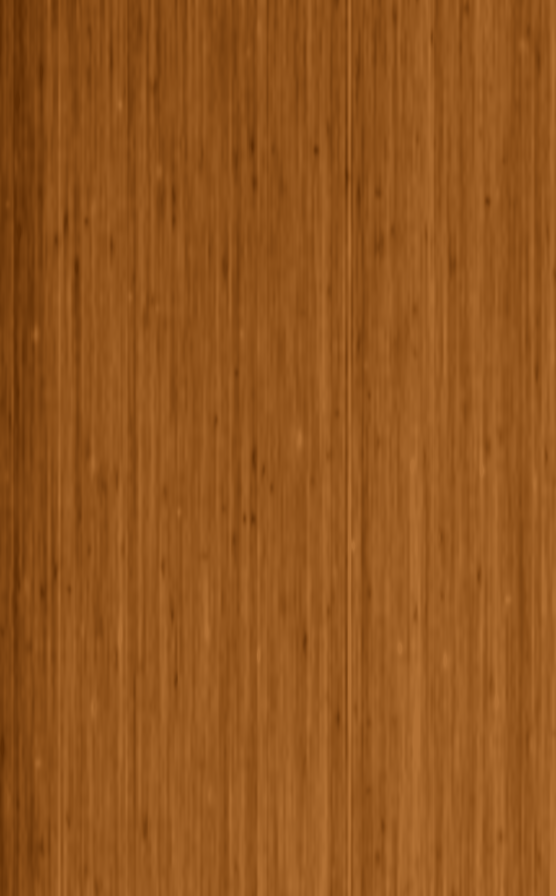
Give the GLSL for this texture, as a Shadertoy shader.

```glsl
#define STRIPS 50.0
#define STRIP_CONTRAST 0.46
#define STREAK_CONTRAST 0.46
#define FIBRE_CONTRAST 0.34
#define GRAIN_CONTRAST 0.20
#define NODE_DEPTH 0.46
#define FLECK_GLOW 0.42
#define LEFT_SEAM 0.105
#define RIGHT_SEAM 0.629
#define DARK_WOOD vec3(0.435, 0.225, 0.043)
#define MID_WOOD vec3(0.552, 0.311, 0.094)
#define LIGHT_WOOD vec3(0.645, 0.394, 0.163)

float hash(vec2 p) {
    vec3 q = fract(p.xyx * vec3(0.1031, 0.1030, 0.0973));
    q += dot(q, q.yzx + 33.33);
    return fract((q.x + q.y) * q.z);
}

float noise(vec2 p) {
    vec2 i = floor(p), f = fract(p);
    f = f * f * (3.0 - 2.0 * f);
    return mix(mix(hash(i), hash(i + vec2(1, 0)), f.x),
               mix(hash(i + vec2(0, 1)), hash(i + vec2(1, 1)), f.x), f.y);
}

float line(float x, float centre, float width) {
    float d = (x - centre) / width;
    return exp(-d * d);
}

// Tone per strip, drifting slowly along its length
float stripTone(float s, float y) {
    float i = floor(s);
    vec2 here = vec2(i * 3.0, y * 2.0), next = here + vec2(3.0, 0.0);
    float a = mix(hash(vec2(i, 7.0)), noise(here), 0.3);
    float b = mix(hash(vec2(i + 1.0, 7.0)), noise(next), 0.3);
    return mix(a, b, smoothstep(0.75, 1.0, fract(s))) - 0.5;
}

// Thin joints, some dark and some pale
float jointTone(float s) {
    float i = floor(s + 0.5);
    return (hash(vec2(i, 19.0)) - 0.52) * line(s, i, 0.14);
}

// Upright marks scattered along each strip, with long faint tails
float marks(vec2 uv, float s, float rows, float seed, float chance) {
    float column = floor(s), sum = 0.0;
    float y = uv.y * rows + hash(vec2(column, seed)) * 9.0;
    for (int k = -1; k <= 1; k++) {
        vec2 cell = vec2(column, floor(y) + float(k) + seed);
        float present = step(hash(cell + 31.0), chance);
        float centreY = floor(y) + float(k) + hash(cell + 53.0);
        float halfHeight = mix(0.005, 0.016, hash(cell + 71.0));
        float centreX = mix(0.3, 0.7, hash(cell + 97.0));
        vec2 d = vec2((fract(s) - centreX) / 0.26, (y - centreY) / rows / halfHeight);
        float body = exp(-dot(d, d)) + 0.35 * exp(-d.x * d.x - abs(d.y) * 0.4);
        sum += present * mix(0.25, 1.0, hash(cell + 113.0)) * body;
    }
    return sum;
}

// Broad light across the panel, with a darker board at the left
float panelLight(vec2 uv) {
    float light = 0.69 + 0.34 * (uv.x - 0.5) - 0.32 * (uv.y - 0.5);
    light -= 0.24 * (1.0 - smoothstep(LEFT_SEAM - 0.003, LEFT_SEAM + 0.003, uv.x));
    return light - 0.16 * exp(-uv.x * 35.0);
}

void mainImage(out vec4 fragColor, in vec2 fragCoord) {
    vec2 uv = fragCoord / iResolution.xy;
    float s = uv.x * STRIPS + 1.1 * noise(vec2(uv.x * 24.0, 3.0));

    // Strips and grain, from long streaks to short fibres
    float tone = panelLight(uv);
    tone += STRIP_CONTRAST * stripTone(s, uv.y) + 0.42 * jointTone(s);
    tone += STREAK_CONTRAST * (noise(uv * vec2(135.0, 3.0)) - 0.5);
    tone += FIBRE_CONTRAST * (noise(uv * vec2(215.0, 18.0) + 40.0) - 0.5);
    tone += GRAIN_CONTRAST * (noise(uv * vec2(170.0, 75.0) + 80.0) - 0.5);

    // Nodes and pale flecks, broken up by the fibres
    float ragged = 0.6 + 0.8 * noise(uv * vec2(200.0, 90.0) + 120.0);
    tone -= NODE_DEPTH * ragged * marks(uv, s, 6.0, 11.0, 0.5);
    tone += FLECK_GLOW * ragged * marks(uv, s + 0.4, 5.0, 211.0, 0.22);

    // Board seams
    tone += 0.32 * line(uv.x, LEFT_SEAM + 0.002, 0.0024);
    tone -= 0.42 * line(uv.x, RIGHT_SEAM - 0.006, 0.0028);
    tone += 0.42 * line(uv.x, RIGHT_SEAM, 0.0026);

    // Wood ramp; the tone is held between its deepest and palest
    tone = clamp(tone, -0.25, 1.3);
    vec3 colour = tone < 0.5
        ? mix(DARK_WOOD, MID_WOOD, tone * 2.0)
        : mix(MID_WOOD, LIGHT_WOOD, tone * 2.0 - 1.0);
    fragColor = vec4(clamp(colour, 0.0, 1.0), 1.0);
}
```
